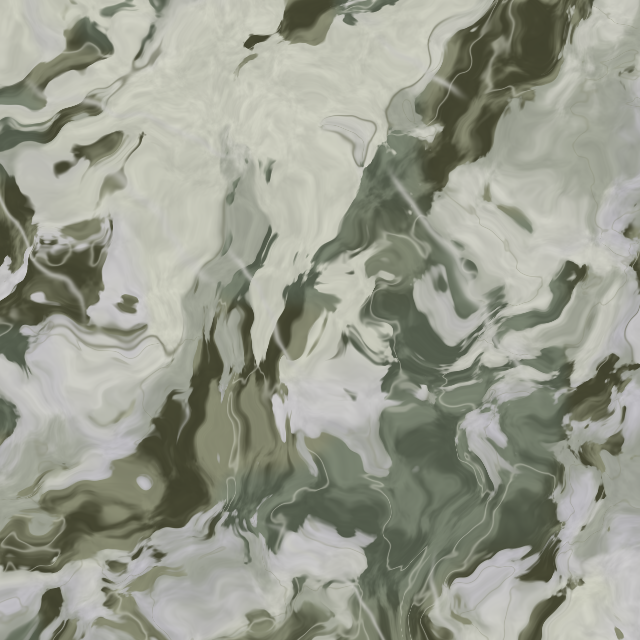
This texture is drawn by a Shadertoy shader. Its source:

```glsl
// Green and lavender marble: pale slabs set between ragged olive seams.
// Warped fractal noise, stretched along a slowly turning grain, gives each
// layer its mask; a loop then scatters long pale strands over the stone.

const vec3 LAVENDER   = vec3(0.735, 0.730, 0.750);
const vec3 CREAM      = vec3(0.785, 0.790, 0.735);
const vec3 PALE       = vec3(0.775, 0.770, 0.775);
const vec3 GREY_GREEN = vec3(0.575, 0.595, 0.535);
const vec3 OLIVE      = vec3(0.520, 0.530, 0.435);
const vec3 DARK_OLIVE = vec3(0.265, 0.270, 0.190);
const vec3 TEAL       = vec3(0.400, 0.470, 0.430);

float hash(vec2 p) {
    return fract(sin(dot(p, vec2(127.1, 311.7))) * 43758.5453);
}

vec2 rotate(vec2 p, float angle) {
    float c = cos(angle), s = sin(angle);
    return vec2(c * p.x + s * p.y, c * p.y - s * p.x);
}

float noise(vec2 p) {
    vec2 cell = floor(p), f = fract(p);
    f = f * f * f * (f * (f * 6.0 - 15.0) + 10.0);
    float low = mix(hash(cell), hash(cell + vec2(1, 0)), f.x);
    float high = mix(hash(cell + vec2(0, 1)), hash(cell + vec2(1, 1)), f.x);
    return mix(low, high, f.y);
}

// Fractal noise, normalised to a mean of one half
float fbm(vec2 p, int octaves) {
    float sum = 0.0, total = 0.0, amplitude = 0.5;
    for (int i = 0; i < octaves; i++) {
        sum += amplitude * noise(p);
        total += amplitude;
        amplitude *= 0.5;
        p = rotate(p, 0.65) * 2.03 + 13.7;
    }
    return sum / total;
}

// Thin line where a field crosses a level
float contour(float field, float level, float width) {
    float d = (field - level) / width;
    return exp(-d * d);
}

// Long wavering strands that fall to the right
float strands(vec2 p, vec2 warp) {
    float mask = 0.0;
    for (int i = 0; i < 9; i++) {
        float id = float(i);
        vec2 centre = vec2(hash(vec2(id, 3.0)), hash(vec2(id, 8.0)));
        float angle = mix(-1.25, -0.45, hash(vec2(id, 14.0)));
        vec2 q = rotate(p + 0.16 * warp - centre, angle);
        float reach = mix(0.10, 0.24, hash(vec2(id, 21.0)));
        float width = mix(0.003, 0.008, hash(vec2(id, 30.0)));
        float fade = 1.0 - smoothstep(0.5 * reach, reach, abs(q.x));
        mask = max(mask, fade * contour(q.y, 0.0, width));
    }
    return mask;
}

vec3 marble(vec2 p) {
    // Warped coordinates, with x running along the grain
    vec2 warp = vec2(fbm(p * 4.0 + 3.0, 4), fbm(p * 4.0 + 17.0, 4)) - 0.5;
    vec2 warped = p + 0.3 * warp;
    float lean = mix(0.75, 1.35, noise(p * 1.6 + 9.0));
    vec2 grain = rotate(warped - 0.5, lean);

    // Masks for calm slabs and crumbling seams
    float slab = fbm(grain * vec2(2.4, 4.2) + 5.0, 4);
    float calm = smoothstep(0.545, 0.575, slab);
    float rough = fbm(grain * vec2(16.0, 26.0) + 40.0, 4) - 0.5;
    float seamField = fbm(grain * vec2(2.4, 6.5) + 21.0, 5) + 0.55 * rough - 0.14 * calm;
    float seam = smoothstep(0.505, 0.555, seamField);

    // Cloudy ground with grey-green mist and hairline cracks
    float warmth = smoothstep(0.42, 0.60, fbm(warped * 3.5 + 31.0, 4));
    float mist = smoothstep(0.42, 0.66, fbm(grain * vec2(8.0, 13.0) + 52.0, 5));
    float halo = smoothstep(0.42, 0.53, seamField);
    float crack = contour(fbm(warped * 9.0 + 71.0, 4), 0.5, 0.010);
    vec3 ground = mix(LAVENDER, CREAM, 0.8 * warmth);
    ground = mix(ground, GREY_GREEN, 0.75 * mist);
    ground = mix(ground, GREY_GREEN, 0.40 * halo);
    ground = mix(ground, OLIVE, 0.30 * crack);

    // Smooth slabs with a broken olive rim
    vec3 slabColour = mix(PALE, CREAM, warmth);
    slabColour = mix(slabColour, GREY_GREEN, 0.15 * mist);
    vec3 colour = mix(ground, slabColour, calm);
    float rim = contour(slab, 0.552, 0.006) * smoothstep(0.35, 0.65, noise(p * 9.0));
    colour = mix(colour, mix(DARK_OLIVE, OLIVE, 0.6), 0.6 * rim);

    // Mottled green seams crossed by pale threads
    float tone = smoothstep(0.33, 0.66, fbm(grain * vec2(13.0, 30.0) + 83.0, 4));
    float tealPatch = smoothstep(0.62, 0.80, noise(p * 5.0 + 44.0));
    float thread = contour(fbm(grain * vec2(5.0, 10.0) + 60.0, 4), 0.5, 0.012);
    vec3 green = mix(DARK_OLIVE, OLIVE, tone);
    green = mix(green, TEAL, 0.45 * tealPatch);
    green = mix(green, CREAM, 0.50 * thread);
    colour = mix(colour, green, seam);

    // Overlying strands and a faint surface mottling
    colour = mix(colour, mix(LAVENDER, CREAM, 0.6), 0.75 * strands(p, warp));
    return colour * (1.0 + 0.14 * (fbm(warped * 60.0, 3) - 0.5));
}

void mainImage(out vec4 fragColor, in vec2 fragCoord) {
    vec2 p = fragCoord / iResolution.y;
    fragColor = vec4(marble(p), 1.0);
}
```
